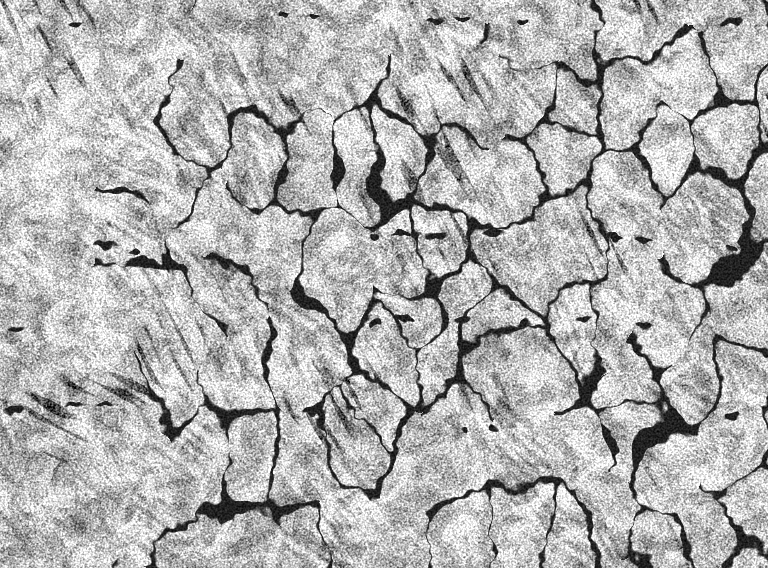
Write a WebGL 1 fragment shader that draws this texture.

```glsl
precision highp float;
// Etched metal micrograph: mottled pale grains in a broken dark boundary network.
uniform vec2 u_resolution;

const vec2 GRAIN_DENSITY = vec2(10.5, 7.8);  // grains per canvas height
const float JITTER = 0.88;
const float BOUNDARY_WIDTH = 0.030;          // half width, in grain units
const float CORNER_FILL = 0.15;              // rounding where boundaries meet
const float EDGE_SOFTNESS = 0.018;
const float NETWORK_SHARE = 0.72;            // share of boundaries that are etched
const float PALE_TONE = 0.865;
const float DARK_TONE = 0.13;
const float MOTTLE = 0.17;
const float FLAKE_CONTRAST = 0.13;
const float LATH_CONTRAST = 0.34;
const float NEEDLE_CONTRAST = 0.38;
const float FILM_GRAIN = 0.36;
const float FILM_FREQUENCY = 235.0;

vec2 hash2(vec2 p) {
  vec3 q = fract(p.xyx * vec3(0.1031, 0.1030, 0.0973));
  q += dot(q, q.yzx + 33.33);
  return fract((q.xx + q.yz) * q.zy);
}

vec2 gradient(vec2 cell) {
  float angle = 6.2832 * hash2(cell + 71.0).x;
  return vec2(cos(angle), sin(angle));
}

float gradientNoise(vec2 p) {
  vec2 i = floor(p), f = p - i;
  vec2 u = f * f * f * (f * (f * 6.0 - 15.0) + 10.0);
  vec2 e = vec2(1.0, 0.0);
  float low = mix(dot(gradient(i), f), dot(gradient(i + e), f - e), u.x);
  float high = mix(dot(gradient(i + e.yx), f - e.yx), dot(gradient(i + 1.0), f - 1.0), u.x);
  return mix(low, high, u.y);
}

float fbm(vec2 p) {
  float sum = 0.0, amplitude = 1.0;
  for (int i = 0; i < 4; i++) {
    sum += amplitude * gradientNoise(p);
    p = mat2(1.6, 1.2, -1.2, 1.6) * p + 17.3;
    amplitude *= 0.65;
  }
  return sum;
}

vec2 rotate(vec2 p, float a) {
  return vec2(cos(a) * p.x + sin(a) * p.y, cos(a) * p.y - sin(a) * p.x);
}

float smoothMin(float a, float b, float k) {
  float h = max(k - abs(a - b), 0.0) / k;
  return min(a, b) - 0.25 * h * h * k;
}

vec2 seed(vec2 cell) { return cell + 0.5 + JITTER * (hash2(cell + 19.0) - 0.5); }

// The network is dense in the middle and below, sparse at the left and top.
float networkShare(vec2 p) {
  return NETWORK_SHARE * smoothstep(0.10, 0.40, p.x) * (1.0 - 0.7 * smoothstep(0.72, 0.98, p.y));
}

// Returns distance to the nearest etched boundary (x) and the grain cell (yz).
vec3 grainBoundary(vec2 q) {
  vec2 base = floor(q), home = base;
  float nearest = 9.0;
  for (int j = -1; j <= 1; j++) for (int i = -1; i <= 1; i++) {
    vec2 cell = base + vec2(float(i), float(j));
    float d = distance(q, seed(cell));
    if (d < nearest) { nearest = d; home = cell; }
  }
  float border = 1.0;
  vec2 own = seed(home);
  for (int j = -2; j <= 2; j++) for (int i = -2; i <= 2; i++) {
    vec2 cell = home + vec2(float(i), float(j));
    vec2 other = seed(cell);
    vec2 key = cell + home;
    bool etched = hash2(key + 5.0).y < networkShare(0.5 * (key + 1.0) / GRAIN_DENSITY);
    if (etched && distance(cell, home) > 0.5) {
      float d = dot(0.5 * (own + other) - q, normalize(other - own));
      border = smoothMin(border, d, CORNER_FILL);
    }
  }
  return vec3(border, home);
}

// Short dark inclusions strung along horizontal rows.
float inclusions(vec2 p) {
  vec2 q = p * vec2(19.0, 13.0) + vec2(0.0, 0.5 * gradientNoise(p * 3.0));
  vec2 cell = floor(q), r = hash2(cell + 43.0);
  float present = step(hash2(vec2(3.0, cell.y)).x, 0.3) * step(r.x, 0.3);
  vec2 size = vec2(0.12 + 0.26 * r.y, 0.06 + 0.12 * r.x);
  float d = length((q - cell - vec2(0.5, 0.4 + 0.2 * r.y)) / size);
  return present * (1.0 - smoothstep(0.8, 1.2, d));
}

void main() {
  vec2 p = gl_FragCoord.xy / u_resolution.y;
  vec2 warp = vec2(gradientNoise(p * 13.0), gradientNoise(p * 13.0 + 40.0));
  vec2 fray = vec2(gradientNoise(p * 62.0), gradientNoise(p * 62.0 + 90.0));
  vec2 bent = p + 0.030 * warp + 0.008 * fray;
  vec3 grain = grainBoundary(bent * GRAIN_DENSITY);
  vec2 character = hash2(grain.yz + 8.0);

  // Mottled grain faces with crisp darker flakes at two sizes
  float tone = PALE_TONE + MOTTLE * fbm(bent * 14.0) + 0.08 * (character.x - 0.5);
  tone += 0.10 * gradientNoise(p * 3.2 + 6.0);
  tone -= FLAKE_CONTRAST * smoothstep(0.04, 0.10, fbm(p * 19.0 + 0.7 * warp + 30.0));
  tone -= FLAKE_CONTRAST * smoothstep(0.10, 0.17, fbm(p * 36.0 + 0.6 * warp + 60.0));

  // Fine diagonal laths in patches, with a few sharp dark needles
  vec2 along = rotate(p, -0.35 - 0.95 * character.y);
  float lath = gradientNoise(along * vec2(10.0, 95.0));
  float patches = smoothstep(-0.08, 0.2, gradientNoise(p * 6.0 + 50.0));
  tone -= LATH_CONTRAST * (lath + 0.08) * patches;
  float needle = gradientNoise(rotate(p, -0.5 - 0.6 * step(0.6, p.x + p.y)) * vec2(9.0, 80.0) + 33.0);
  float needlePatch = smoothstep(0.12, 0.3, gradientNoise(p * 4.5 + 80.0));
  tone -= NEEDLE_CONTRAST * smoothstep(0.14, 0.32, needle) * needlePatch;

  // Dark phase: uneven boundaries, occasional pools and inclusions
  float width = BOUNDARY_WIDTH * (1.0 + 1.9 * gradientNoise(p * 12.0 + 12.0) + 1.0 * gradientNoise(p * 45.0 + 3.0));
  width += 0.11 * smoothstep(0.28, 0.52, gradientNoise(p * 6.5 + 25.0));
  float dark = 1.0 - smoothstep(width - EDGE_SOFTNESS, width + EDGE_SOFTNESS, grain.x);
  dark = max(dark, inclusions(p + 0.009 * fray + 0.008 * warp));

  // Film grain, weaker in the dark phase
  float film = gradientNoise(p * FILM_FREQUENCY) + gradientNoise(rotate(p, 0.6) * FILM_FREQUENCY * 1.35 + 9.0);
  tone = mix(min(tone, 0.95), DARK_TONE, dark) + FILM_GRAIN * film * mix(1.0, 0.35, dark);
  gl_FragColor = vec4(vec3(clamp(tone, 0.0, 1.0)), 1.0);
}
```
